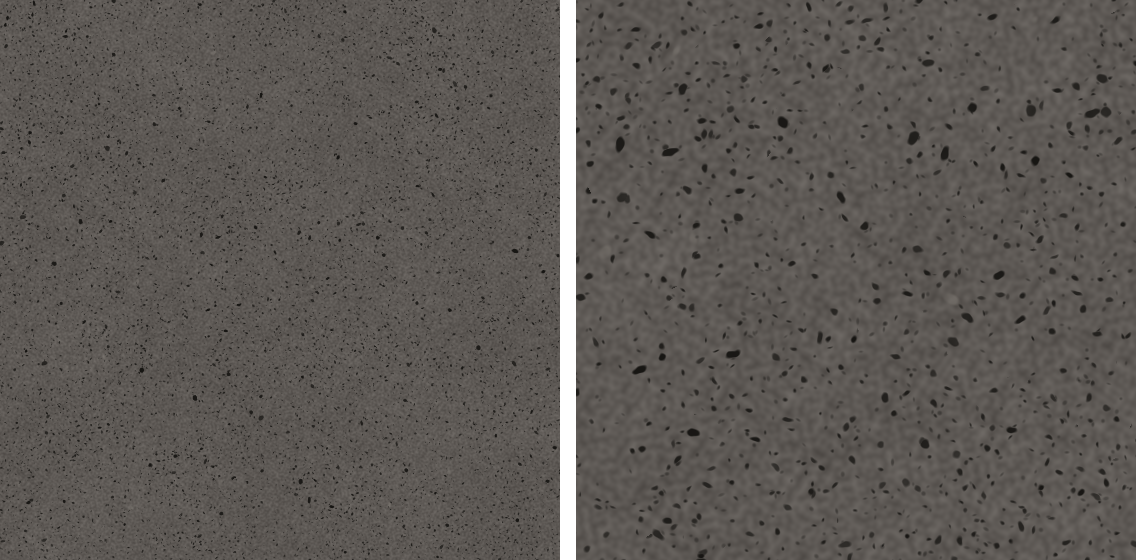
Left, the full canvas; right, a detail of the centre.
A WebGL 2 fragment shader for this texture:

```glsl
#version 300 es
precision highp float;
precision highp int;

uniform vec2 u_resolution;
out vec4 fragColor;

const float TAU = 6.2831853;
const vec3 STONE = vec3(0.367, 0.349, 0.333);
const vec3 PIT = vec3(0.085, 0.08, 0.07);
const vec3 FLECK = vec3(0.50, 0.48, 0.455);

// Three independent random values per cell and seed
vec3 hash3(vec2 cell, float seed) {
    uvec3 v = uvec3(ivec3(vec3(cell, seed))) * 1664525u + 1013904223u;
    v.x += v.y * v.z; v.y += v.z * v.x; v.z += v.x * v.y;
    v ^= v >> 16u;
    v.x += v.y * v.z; v.y += v.z * v.x; v.z += v.x * v.y;
    return vec3(v >> 8u) / 16777216.0;
}

float cornerRamp(vec2 cell, vec2 offset, float seed) {
    float angle = TAU * hash3(cell, seed).x;
    return dot(vec2(cos(angle), sin(angle)), offset);
}

float gradientNoise(vec2 p, float seed) {
    vec2 cell = floor(p);
    vec2 f = p - cell;
    vec2 w = f * f * f * (f * (f * 6.0 - 15.0) + 10.0);
    vec2 e = vec2(0.0, 1.0);
    float low = mix(cornerRamp(cell, f, seed),
                    cornerRamp(cell + e.yx, f - e.yx, seed), w.x);
    float high = mix(cornerRamp(cell + e.xy, f - e.xy, seed),
                     cornerRamp(cell + e.yy, f - e.yy, seed), w.x);
    return mix(low, high, w.y);
}

mat2 rotation(float angle) {
    float c = cos(angle), s = sin(angle);
    return mat2(c, s, -s, c);
}

// Coverage of scattered, slightly stretched spots; radii are in canvas units
float spots(vec2 uv, float cells, float share, vec2 radii, float soft, float seed) {
    vec2 home = floor(uv * cells);
    float cover = 0.0;
    for (int y = -1; y <= 1; y++) {
        for (int x = -1; x <= 1; x++) {
            vec2 cell = home + vec2(x, y);
            vec3 place = hash3(cell, seed);
            vec3 form = hash3(cell, seed + 1.0);
            if (place.z > share) continue;
            vec2 d = rotation(TAU * form.x) * (uv - (cell + place.xy) / cells);
            float stretch = mix(1.0, 1.5, form.y);
            float radius = mix(radii.x, radii.y, form.z * form.z);
            float dist = length(d * vec2(stretch, 1.0 / stretch));
            float strength = mix(0.65, 1.0, hash3(cell, seed + 2.0).x);
            float spot = 1.0 - smoothstep(radius - soft, radius + soft, dist);
            cover = max(cover, strength * spot);
        }
    }
    return cover;
}

void main() {
    float side = min(u_resolution.x, u_resolution.y);
    vec2 uv = gl_FragCoord.xy / side;
    float soft = max(0.0008, 0.7 / side);

    // Broad mottling and fine grain
    vec2 turned = rotation(0.6) * uv;
    float tone = 0.018 * gradientNoise(turned * 5.0, 11.0)
               + 0.020 * gradientNoise(turned * 24.0, 12.0)
               + 0.036 * gradientNoise(turned * 90.0, 13.0)
               + 0.075 * gradientNoise(turned * 215.0, 14.0);
    vec3 color = STONE + tone * vec3(1.0, 0.99, 0.97);

    // Pale mineral flecks
    float fleck = spots(uv, 34.0, 0.10, vec2(0.0012, 0.0042), soft * 1.6, 21.0);
    float fleckGrain = 0.45 + 0.5 * gradientNoise(uv * 160.0, 22.0);
    color = mix(color, FLECK, fleck * fleckGrain);

    // Pits with ragged outlines, gathered in loose clusters
    vec2 ragged = uv + 0.0011 * vec2(gradientNoise(uv * 230.0, 31.0),
                                     gradientNoise(uv * 230.0, 32.0));
    float cluster = 1.0 + 0.7 * gradientNoise(uv * 7.0, 33.0)
                        + 0.6 * gradientNoise(uv * 19.0, 34.0);
    float pits = 0.45 * spots(uv, 150.0, 0.22 * cluster, vec2(0.0007, 0.0013), soft, 41.0);
    pits = max(pits, 0.9 * spots(ragged, 115.0, 0.42 * cluster, vec2(0.0008, 0.0021), soft, 51.0));
    pits = max(pits, spots(ragged, 48.0, 0.22 * cluster, vec2(0.0015, 0.0034), soft, 61.0));
    pits = max(pits, spots(ragged, 18.0, 0.13 * cluster, vec2(0.0027, 0.0048), soft, 71.0));
    color = mix(color, PIT, pits);

    fragColor = vec4(color, 1.0);
}
```
